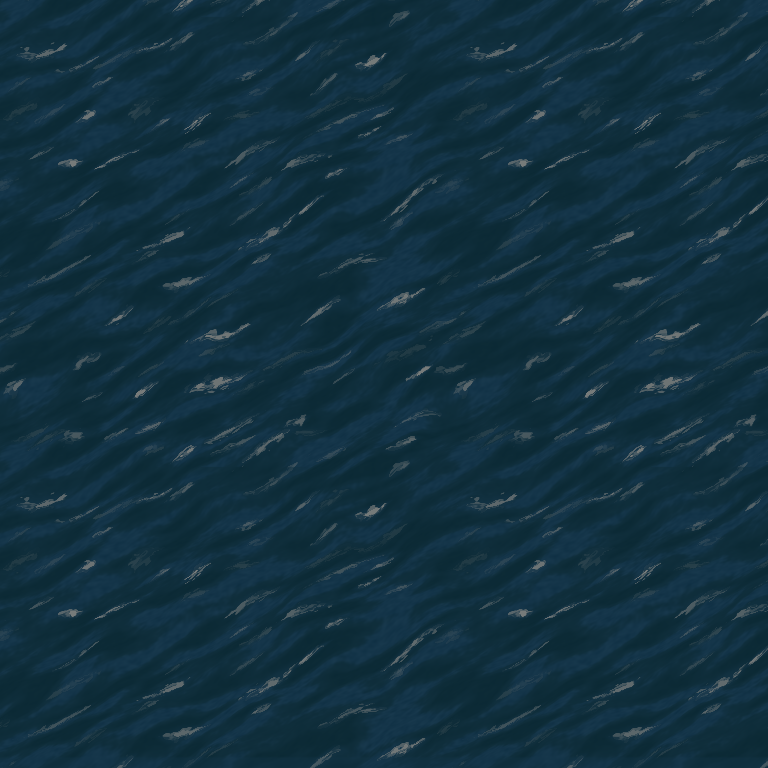
Write a three.js fragment shader that draws this texture.

```glsl
// Dark sea surface: slanted ripples with pale, ragged foam flecks on a repeating tile.
// Gradient noise on a sheared lattice, wrapped to the tile, bends the ripple bands;
// one jittered lens per lattice cell makes the foam.

#define TILE_SIZE 0.586
#define TILE_CORNER vec2(0.172, 0.393)
#define SLOPE 0.5
#define RIPPLE_CELLS vec2(6.0, 22.0)
#define FLECK_CELLS vec2(6.0, 18.0)
#define GRAIN_CELLS vec2(44.0, 96.0)
#define WARP 0.045
#define FLECK_CHANCE 0.85
#define TROUGH vec3(0.047, 0.165, 0.210)
#define WATER vec3(0.060, 0.180, 0.232)
#define CREST vec3(0.078, 0.206, 0.285)
#define FOAM vec3(0.470, 0.485, 0.480)

varying vec2 vUv;

vec2 hash2(vec2 p) {
  vec3 h = fract(p.xyx * vec3(0.1031, 0.1030, 0.0973));
  h += dot(h, h.yzx + 33.33);
  return fract((h.xx + h.yz) * h.zy);
}

// Lattice coordinates whose first axis follows the ripples
vec2 toLattice(vec2 p, vec2 cells) {
  return vec2(p.x, p.y - SLOPE * p.x) * cells;
}

// Same cell index in every tile; SLOPE * cells.y must be whole
vec2 wrapCell(vec2 c, vec2 cells) {
  float turn = floor((c.x + 0.5) / cells.x);
  float row = c.y + turn * SLOPE * cells.y + 0.5;
  return vec2(c.x - turn * cells.x, floor(mod(row, cells.y)));
}

float corner(vec2 cell, vec2 offset, vec2 f, vec2 cells) {
  float angle = 6.28318 * hash2(wrapCell(cell + offset, cells) + cells).x;
  return dot(vec2(cos(angle), sin(angle)), f - offset);
}

float noise(vec2 p, vec2 cells) {
  vec2 q = toLattice(p, cells);
  vec2 cell = floor(q);
  vec2 f = q - cell;
  vec2 s = f * f * f * (f * (f * 6.0 - 15.0) + 10.0);
  float low = mix(corner(cell, vec2(0.0), f, cells), corner(cell, vec2(1.0, 0.0), f, cells), s.x);
  float high = mix(corner(cell, vec2(0.0, 1.0), f, cells), corner(cell, vec2(1.0), f, cells), s.x);
  return mix(low, high, s.y);
}

// x: foam cover, y: soft blue glow around it
vec2 flecks(vec2 p, float grain) {
  vec2 q = toLattice(p, FLECK_CELLS);
  vec2 home = floor(q);
  vec2 result = vec2(0.0);
  for (int j = -1; j <= 1; j++) {
    for (int i = -1; i <= 1; i++) {
      vec2 cell = home + vec2(float(i), float(j));
      vec2 id = wrapCell(cell, FLECK_CELLS);
      vec2 place = hash2(id + 7.0);
      vec2 size = hash2(id + 41.0);
      vec2 bend = hash2(id + 83.0) - 0.5;
      vec2 kind = hash2(id + 127.0);
      vec2 d = (q - cell - 0.5 - 0.8 * (place - 0.5)) / FLECK_CELLS;

      // Bent, tapered lens with a ragged outline
      float halfLength = mix(0.028, 0.080, size.x * size.x);
      float halfWidth = mix(0.006, 0.014, size.y) * mix(0.75, 1.15, size.x);
      float along = d.x / halfLength;
      float across = (d.y - 0.25 * bend.x * d.x - 4.0 * bend.y * d.x * d.x) / halfWidth;
      float lens = abs(across) + along * along;
      float ragged = lens + 1.3 * grain;

      // Scratched film, thin rim on one side and a solid patch near one end
      float body = 1.0 - smoothstep(0.72, 0.95, ragged);
      float film = mix(0.12, 0.55, smoothstep(-0.10, 0.16, grain));
      float rim = smoothstep(0.4, 0.7, lens) * smoothstep(0.0, 0.3, across * sign(bend.y));
      float spot = abs(across + 0.3 * bend.x) * 1.3 + 2.2 * pow(along - bend.y, 2.0) + 1.2 * grain;
      float patchCover = 1.0 - smoothstep(0.35, 0.65, spot);
      float strength = step(kind.x, FLECK_CHANCE) * mix(0.18, 1.0, pow(kind.y, 1.6));
      float cover = max(film, max(0.7 * rim, patchCover));
      result.x = max(result.x, body * strength * cover);
      result.y = max(result.y, (1.0 - smoothstep(0.4, 2.2, lens)) * strength);
    }
  }
  return result;
}

void main() {
  vec2 p = (vUv - TILE_CORNER) / TILE_SIZE;
  vec2 inTile = fract(p);

  // Wavering bands, broken up by streaky noise
  float bendNoise = noise(p, vec2(4.0, 6.0)) + 0.4 * noise(p, vec2(10.0, 14.0));
  vec2 warped = p + vec2(0.0, WARP * bendNoise);
  float band = sin(6.28318 * (toLattice(warped, vec2(16.0)).y + 1.1 * noise(p, vec2(5.0, 8.0))));
  float ripple = noise(warped, RIPPLE_CELLS) + 0.45 * noise(warped, 2.0 * RIPPLE_CELLS);
  ripple += 0.17 * band + 0.12 * noise(p, vec2(2.0, 4.0));
  float grain = noise(warped, GRAIN_CELLS) + 0.6 * noise(warped, 2.0 * GRAIN_CELLS);
  vec2 foam = flecks(warped, grain);

  // Faint cut along part of the tile's upper edge
  float seam = smoothstep(0.970, 0.995, inTile.y) * (1.0 - smoothstep(0.997, 1.0, inTile.y));
  seam *= 1.0 - smoothstep(0.30, 0.45, inTile.x);
  foam *= 1.0 - 0.8 * seam;

  // Water shading, then foam
  float crest = smoothstep(-0.02, 0.32, ripple + 0.12 * grain) * (1.0 - 0.7 * seam);
  vec3 color = mix(TROUGH, WATER, smoothstep(-0.35, 0.0, ripple));
  color = mix(color, CREST, max(crest, 0.7 * foam.y));
  color += 0.016 * grain * (0.4 + crest);
  color = mix(color, FOAM, foam.x);

  // Lighter strip along the canvas foot
  color = mix(color, CREST, 0.35 * (1.0 - smoothstep(0.012, 0.016, vUv.y)));
  gl_FragColor = vec4(color, 1.0);
}
```
